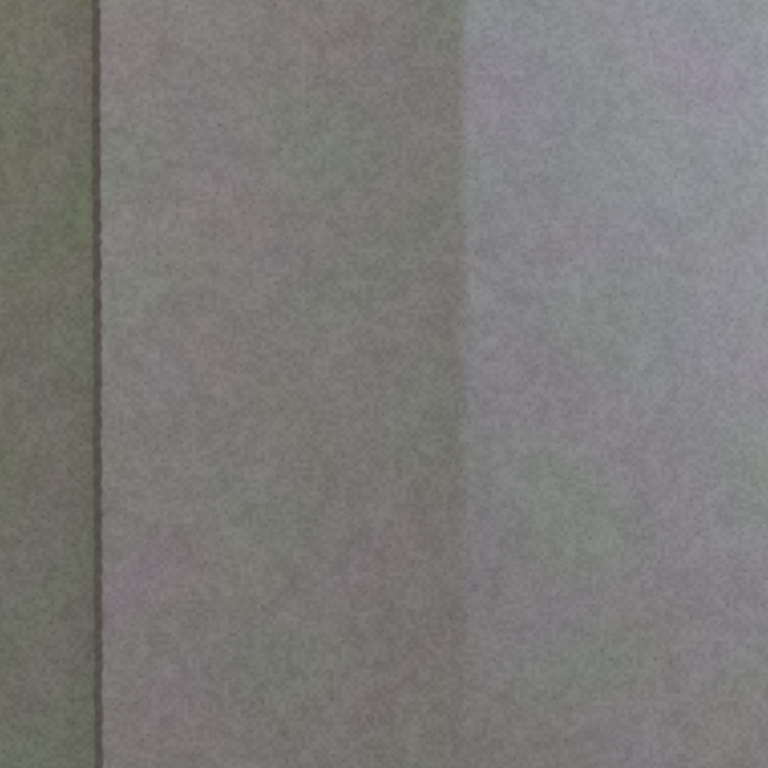
A WebGL 2 fragment shader for this texture:

```glsl
#version 300 es
precision highp float;
// Grainy grey wall panels: a dark vertical groove at left, a soft tonal step right of centre.

#define GROOVE_X 0.1285
#define GROOVE_TILT 0.0035
#define GROOVE_HALF 0.0058
#define STEP_X 0.603
#define STEP_SOFT 0.013
#define GRAIN_SCALE 190.0
#define GRAIN_AMOUNT 0.05
#define MOTTLE_AMOUNT 0.028
#define TINT_AMOUNT 0.011

uniform vec2 u_resolution;
out vec4 fragColor;

float hash(vec2 p) {
    vec3 q = fract(vec3(p.xyx) * 0.1031);
    q += dot(q, q.yzx + 33.33);
    return fract((q.x + q.y) * q.z);
}

// Smooth value noise, centred on zero
float noise(vec2 p) {
    vec2 cell = floor(p), f = fract(p);
    f = f * f * (3.0 - 2.0 * f);
    float low = mix(hash(cell), hash(cell + vec2(1, 0)), f.x);
    float high = mix(hash(cell + vec2(0, 1)), hash(cell + vec2(1, 1)), f.x);
    return mix(low, high, f.y) - 0.5;
}

// Distance to the nearest scattered speck, in cell units
float speckDistance(vec2 p) {
    vec2 cell = floor(p);
    float nearest = 2.0;
    for (int j = -1; j <= 1; j++)
        for (int i = -1; i <= 1; i++) {
            vec2 c = cell + vec2(i, j);
            vec2 point = c + vec2(hash(c + 17.0), hash(c + 71.0));
            nearest = min(nearest, length(p - point));
        }
    return nearest;
}

// Broad colour drift from layered, warped sines
vec3 tintDrift(vec2 p) {
    vec2 w = p + 0.06 * sin(p.yx * 13.0 + vec2(0.7, 2.1));
    float green = sin(w.x * 17.0 + w.y * 9.0) + sin(w.y * 27.0 - w.x * 11.0 + 1.3);
    float violet = sin(w.y * 19.0 + w.x * 13.0 + 2.6) + sin(w.x * 31.0 - w.y * 15.0);
    return green * vec3(-0.3, 0.3, -0.2) + violet * vec3(0.2, -0.15, 0.5);
}

// Shading of the three panels
vec3 wall(vec2 p, float grooveX) {
    vec3 leftPanel = mix(vec3(0.415, 0.415, 0.38), vec3(0.44, 0.438, 0.39), p.y);
    leftPanel -= 0.015 * smoothstep(0.06, 0.12, p.x);

    float across = clamp((p.x - grooveX) / (STEP_X - grooveX), 0.0, 1.0);
    vec3 midLeft = mix(vec3(0.475, 0.463, 0.455), vec3(0.515, 0.502, 0.495), p.y);
    vec3 midRight = mix(vec3(0.448, 0.443, 0.424), vec3(0.475, 0.47, 0.455), p.y);
    vec3 middle = mix(midLeft, midRight, across);

    float outward = clamp((p.x - STEP_X) / (1.0 - STEP_X), 0.0, 1.0);
    vec3 nearStep = mix(vec3(0.463, 0.458, 0.447), vec3(0.532, 0.535, 0.552), p.y);
    float lit = smoothstep(-0.15, 0.95, p.y);
    vec3 farEdge = mix(vec3(0.495, 0.487, 0.487), vec3(0.572, 0.58, 0.602), lit);
    vec3 rightPanel = mix(nearStep, farEdge, outward);

    vec3 col = mix(middle, rightPanel, smoothstep(-STEP_SOFT, STEP_SOFT, p.x - STEP_X));
    return mix(leftPanel, col, smoothstep(-0.004, 0.004, p.x - grooveX));
}

void main() {
    vec2 uv = gl_FragCoord.xy / u_resolution;
    float grooveX = GROOVE_X - GROOVE_TILT * uv.y;
    vec3 col = wall(uv, grooveX);

    // Surface mottle, grain and colour drift
    col += MOTTLE_AMOUNT * (noise(uv * 65.0) + 0.6 * noise(uv * 24.0 + 9.0));
    col += GRAIN_AMOUNT * noise(uv * GRAIN_SCALE + 40.0);
    col += TINT_AMOUNT * tintDrift(uv);

    // Sparse dark specks
    float speck = 1.0 - smoothstep(0.05, 0.17, speckDistance(uv * 48.0));
    col -= 0.035 * speck * hash(floor(uv * 48.0));

    // Groove with a slightly ragged edge and a faint shadow
    float ragged = 0.0025 * noise(vec2(uv.y * 130.0, 3.0));
    float dist = abs(uv.x - grooveX + ragged);
    float groove = 1.0 - smoothstep(GROOVE_HALF - 0.0035, GROOVE_HALF + 0.0025, dist);
    vec3 grooveColor = vec3(0.325, 0.305, 0.285) + 0.05 * noise(uv * 140.0);
    col -= 0.015 * exp(-dist * 110.0);
    col = mix(col, grooveColor, groove * 0.92);

    fragColor = vec4(clamp(col, 0.0, 1.0), 1.0);
}
```
